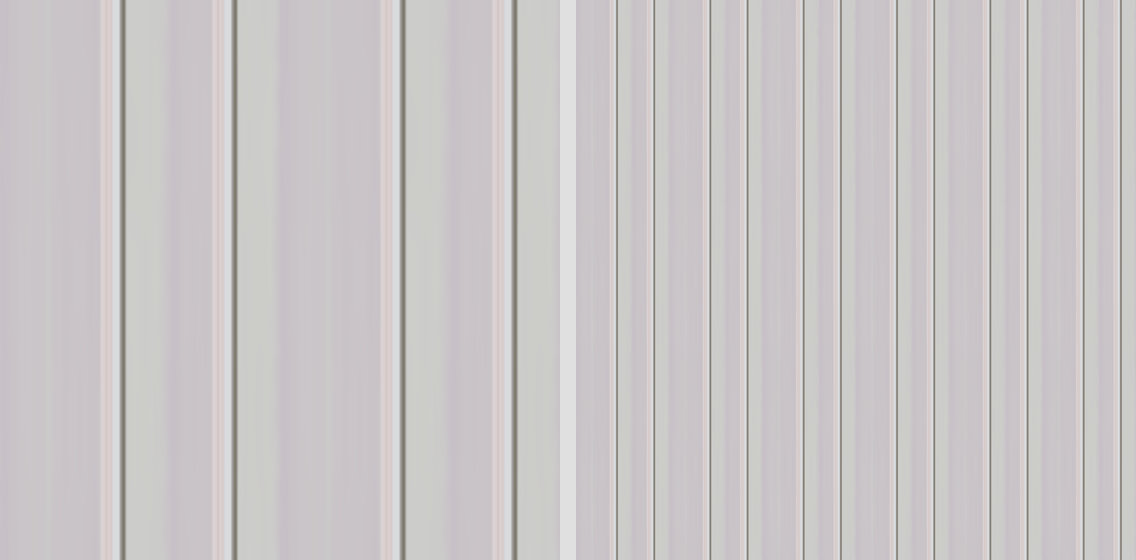
Left: one tile. Right: repeated 3 by 3.
A WebGL 1 fragment shader for this texture:

```glsl
precision highp float;
uniform vec2 u_resolution;

const float REPEATS = 2.0;
const float SEAM_A = 0.440;   // seam positions inside one repeat
const float SEAM_B = 0.839;
const float RIB_REACH = 0.09; // room kept left of a seam for its rib

const vec3 LILAC = vec3(0.789, 0.768, 0.784);
const vec3 VIOLET = vec3(0.778, 0.752, 0.780);
const vec3 STONE = vec3(0.800, 0.800, 0.790);
const vec3 BLUSH = vec3(0.858, 0.822, 0.828);
const vec3 PINK = vec3(0.825, 0.765, 0.740);
const vec3 HIGHLIGHT = vec3(0.850, 0.857, 0.867);
const vec3 GROOVE_GREY = vec3(0.630, 0.622, 0.610);
const vec3 GROOVE_DARK = vec3(0.475, 0.450, 0.400);

float hash(vec2 p) {
  return fract(sin(dot(p, vec2(127.1, 311.7))) * 43758.5453);
}

// Value noise that wraps after a whole number of cells
float wrapNoise(vec2 p, vec2 period) {
  vec2 cell = floor(p);
  vec2 f = fract(p);
  f = f * f * (3.0 - 2.0 * f);
  vec2 lo = mod(cell, period);
  vec2 hi = mod(cell + 1.0, period);
  float bottom = mix(hash(lo), hash(vec2(hi.x, lo.y)), f.x);
  float top = mix(hash(vec2(lo.x, hi.y)), hash(hi), f.x);
  return mix(bottom, top, f.y);
}

float band(float x, float from, float to, float soft) {
  return smoothstep(from - soft, from + soft, x)
       * (1.0 - smoothstep(to - soft, to + soft, x));
}

float glow(float x, float center, float width) {
  float t = (x - center) / width;
  return exp(-t * t);
}

// Signed distance past a seam, wrapping within the repeat
float seamOffset(float x, float seam) {
  return fract(x - seam + RIB_REACH) - RIB_REACH;
}

// Flat panel: stone near the seam, fading to lilac with a ragged edge
vec3 panelColor(float x, float d, float y) {
  float ragged = (wrapNoise(vec2(d * 40.0, y * 24.0), vec2(40.0, 24.0)) - 0.5) * 0.014;
  float stone = smoothstep(-0.01, 0.0, d) * (1.0 - smoothstep(0.125, 0.170, d + ragged));
  vec3 color = mix(LILAC, VIOLET, 0.7 * glow(d, 0.180, 0.022));
  color = mix(color, VIOLET, 0.35 * glow(x, 0.335, 0.025));
  color = mix(color, STONE, 0.25 * band(x, 0.075, 0.150, 0.03));
  color = mix(color, STONE, 0.75 * glow(x, 0.172, 0.014));
  return mix(color, STONE, stone);
}

// Raised rib: blush strip, two pink lines, bright bevel, dark groove
vec3 addRib(vec3 color, float d, float px) {
  float soft = max(0.005, px);
  float line = max(0.005, px);
  color = mix(color, BLUSH, band(d, -0.081, -0.037, soft));
  color = mix(color, PINK, 0.75 * glow(d, -0.060, line));
  color = mix(color, PINK, 0.55 * glow(d, -0.044, line * 0.8));
  color = mix(color, HIGHLIGHT, band(d, -0.038, -0.010, soft));
  color = mix(color, GROOVE_GREY, band(d, -0.012, 0.009, soft));
  return mix(color, GROOVE_DARK, 0.9 * glow(d, 0.001, max(0.0065, px)));
}

void main() {
  vec2 uv = gl_FragCoord.xy / u_resolution;
  float x = fract(uv.x * REPEATS);
  float px = REPEATS / u_resolution.x;
  float d = min(seamOffset(x, SEAM_A), seamOffset(x, SEAM_B));

  vec3 color = panelColor(x, d, uv.y);

  // Faint brushed streaks running down the panels
  float streak = wrapNoise(vec2(x * 56.0, uv.y * 4.0), vec2(56.0, 4.0)) - 0.5;
  color += streak * 0.008 * vec3(1.0, 1.1, 0.9);

  gl_FragColor = vec4(addRib(color, d, px), 1.0);
}
```
